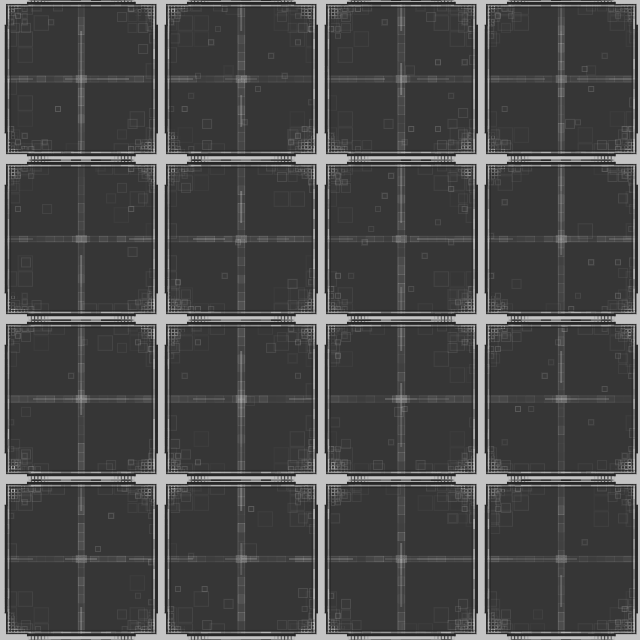
Give the GLSL for this pattern, as a WebGL 1 fragment shader.

```glsl
precision highp float;

uniform vec2 u_resolution;

// Lengths are in tile units: one repeat is 1.0 wide.
const float REPEATS = 4.0;
const vec2 GRID_SHIFT = vec2(0.008, 0.006);
const float FINE = 48.0;             // teeth per tile
const float BAR_X = 0.021;           // half widths of the main bars
const float BAR_Y = 0.017;
const vec2 ARM = vec2(0.160, 0.030); // half length and width of the cross
const float CORNER_REACH = 0.23;
const float SEAM = 0.022;            // half width of the faint middle bands

const float DARK = 0.15;
const float GROUND = 0.21;
const float MID = 0.47;
const float LIGHT = 0.77;

float hash(vec2 p) {
  return fract(sin(dot(p, vec2(127.1, 311.7))) * 43758.5453);
}

float aaWidth() {
  return 0.5 * REPEATS / u_resolution.y;
}

float stroke(float dist, float halfWidth) {
  float aa = aaWidth();
  return 1.0 - smoothstep(halfWidth - aa, halfWidth + aa, dist);
}

float box(vec2 d, vec2 halfSize) {
  return stroke(d.x, halfSize.x) * stroke(d.y, halfSize.y);
}

// Periodic thin crests, one per tooth.
vec2 ridges(vec2 d) {
  vec2 wave = 0.5 + 0.5 * cos(6.28318 * d * FINE);
  return wave * wave;
}

// Outlined squares scattered ever more thinly away from the crossings.
float ghostBlocks(vec2 q, float count, float reach) {
  vec2 id = floor(q * count);
  vec2 f = fract(q * count);
  vec2 centre = (id + 0.5) / count;
  vec2 toNode = abs(centre - floor(centre + 0.5));
  float dist = toNode.x + toNode.y;
  float chance = 0.75 * (1.0 - smoothstep(0.14, reach, dist));
  float present = step(hash(id + count), chance);
  vec2 inset = min(f, 1.0 - f) / count;
  float edge = min(inset.x, inset.y);
  float fill = smoothstep(0.0, 2.0 * aaWidth(), edge);
  float rim = stroke(abs(edge - 0.005), 0.003);
  return present * (0.15 * fill + rim) * (0.4 + 0.6 * hash(id + 7.3));
}

// Faint segmented band with two rails and an uneven core.
float seam(float across, float along, float lane, float seed) {
  float segment = floor(along * 18.0);
  float worn = hash(vec2(segment, lane + seed));
  float streak = hash(vec2(floor(along * 5.0), lane + seed + 3.7));
  float f = fract(along * 18.0);
  float ends = stroke(min(f, 1.0 - f) / 18.0, 0.003);
  float width = SEAM * (0.75 + 0.35 * hash(vec2(lane, seed)));
  float band = stroke(across, width);
  float rails = stroke(abs(across - width), 0.004);
  float core = stroke(across, 0.006) * step(0.5, streak);
  return band * (0.15 + 0.3 * worn * worn + 0.3 * ends * worn)
    + 0.45 * rails * (0.4 + 0.6 * worn) + 0.7 * core * streak;
}

void main() {
  vec2 q = gl_FragCoord.xy / u_resolution * REPEATS - GRID_SHIFT;
  vec2 node = floor(q + 0.5);
  vec2 p = q - node;
  vec2 d = abs(p);
  vec2 m = abs(fract(q) - 0.5);
  vec2 tile = floor(q);
  float tone = GROUND;

  // Scattered blocks at three sizes
  float ghosts = 0.5 * ghostBlocks(q, 24.0, 0.36)
    + 0.32 * ghostBlocks(q + 0.013, 15.0, 0.48)
    + 0.22 * ghostBlocks(q, 10.0, 0.60);
  tone += ghosts * (MID - GROUND);

  // Middle bands and the box where they cross
  float bands = max(seam(m.x, q.y, tile.x, 1.0), 0.75 * seam(m.y, q.x, tile.y, 9.0));
  bands += 0.5 * box(m, vec2(0.035, 0.025));
  tone += min(bands, 1.6) * (MID - GROUND);

  // Stepped corner weave
  vec2 cell = floor(q * FINE);
  vec2 stepped = (floor(d * FINE) + 0.5) / FINE;
  float jitter = 0.07 * (hash(floor(cell / 3.0)) - 0.5);
  float weave = 1.0 - smoothstep(0.10, CORNER_REACH, stepped.x + stepped.y + jitter);
  vec2 crest = ridges(d);
  float thread = max(crest.x, crest.y) * (0.45 + 0.55 * hash(cell));
  tone = mix(tone, mix(DARK, LIGHT, thread), weave);

  // Dark gaps and broken rails beside the bars
  vec2 dash = vec2(hash(vec2(floor(q.y * 16.0), node.x)),
                   hash(vec2(floor(q.x * 16.0), node.y + 20.0)));
  float gaps = max(stroke(abs(d.x - 0.030), 0.008), stroke(abs(d.y - 0.026), 0.008));
  float outerGaps = max(stroke(abs(d.x - 0.057), 0.004), stroke(abs(d.y - 0.053), 0.004));
  tone = mix(tone, DARK, max(gaps, 0.7 * outerGaps));
  vec2 rails = vec2(stroke(abs(d.x - 0.045), 0.005), stroke(abs(d.y - 0.041), 0.005));
  rails *= 0.45 + 0.45 * dash;
  tone = mix(tone, LIGHT, max(rails.x, rails.y));

  // Main bars, the horizontal one worn away from the crossings
  float wear = smoothstep(0.16, 0.20, d.x);
  float ticks = crest.x * (1.0 - smoothstep(0.22, 0.32, d.x));
  float scratch = stroke(abs(p.y + 0.007), 0.005) * (0.4 + 0.6 * dash.y);
  float flat_bar = mix(LIGHT, DARK, wear * max(0.8 * ticks, scratch));
  tone = mix(tone, flat_bar, stroke(d.y, BAR_Y));
  tone = mix(tone, LIGHT, stroke(d.x, BAR_X));

  // Solid cross with a dark rim
  float rim = max(box(d, ARM + 0.010), box(d.yx, ARM + 0.010));
  float cross_arms = max(box(d, ARM), box(d.yx, ARM));
  float onBar = max(stroke(d.x, BAR_X), stroke(d.y, BAR_Y));
  tone = mix(tone, DARK, 0.8 * rim * (1.0 - onBar));
  tone = mix(tone, LIGHT, cross_arms);

  gl_FragColor = vec4(vec3(clamp(tone, DARK, LIGHT)), 1.0);
}
```
